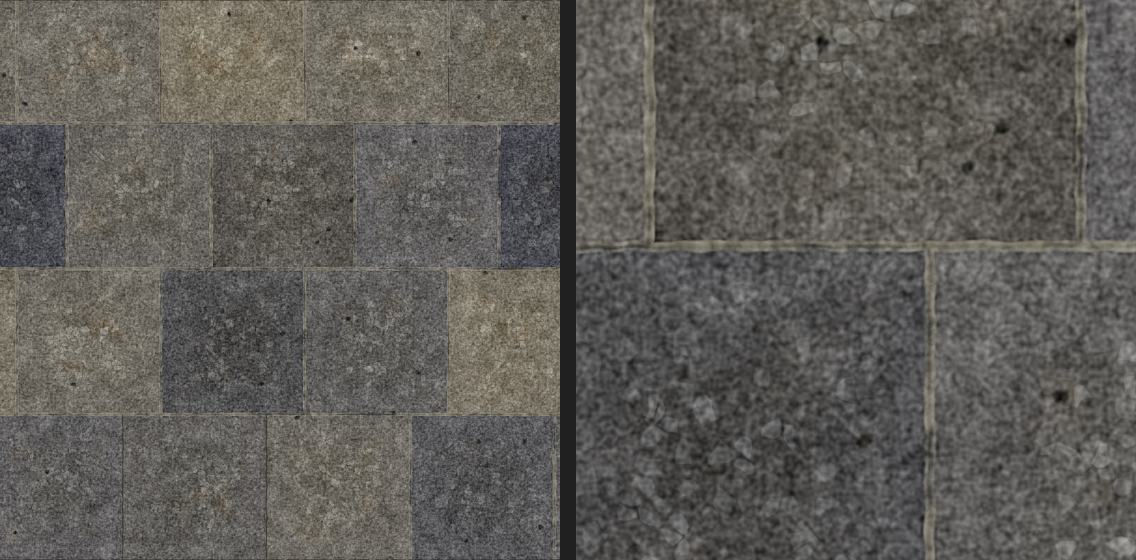
Left: the whole. Right: its middle third, enlarged.
A Shadertoy shader for this texture:

```glsl
// Weathered stone paving: four staggered courses of four slabs, seamless at the borders.
// Wrapped gradient noise gives stain, streak and grain; a cellular pattern gives mineral
// flakes and pits; slab edge distances place the broken pale mortar and dark hairlines.

#define PITCH vec2(0.257, 0.260)
#define JOINT_HALF 0.0031
#define HAIR_HALF 0.0011
#define WOBBLE 0.0016
#define FLAKE_CELLS 84.0
#define PIT_CELLS 26.0
#define GRAIN 0.12
#define STONE vec3(0.402, 0.394, 0.378)
#define WARM_TINT vec3(0.040, 0.022, -0.030)
#define RUST vec3(0.43, 0.36, 0.27)
#define MORTAR vec3(0.56, 0.54, 0.47)
#define SOOT vec3(0.17, 0.165, 0.15)

// Left joint of each course, bottom to top
const float SHIFT[4] = float[4](0.219, 0.030, 0.120, 0.030);

// Lightness and warmth of each slab, four per course
const vec2 TONE[16] = vec2[16](
    vec2(-0.02, 0.1), vec2(0.01, 0.4), vec2(-0.04, -0.3), vec2(-0.02, -0.1),
    vec2(0.02, 0.5), vec2(-0.075, -0.2), vec2(-0.02, 0.0), vec2(0.04, 0.9),
    vec2(0.0, 0.3), vec2(-0.05, 0.25), vec2(-0.01, -0.1), vec2(-0.085, -0.6),
    vec2(0.02, 0.5), vec2(0.045, 1.1), vec2(0.03, 0.7), vec2(0.0, 0.6));

vec2 hash2(vec2 p) {
    vec3 q = fract(p.xyx * vec3(0.1031, 0.1030, 0.0973));
    q += dot(q, q.yzx + 33.33);
    return fract((q.xx + q.yz) * q.zy);
}

// Gradient noise, about -1 to 1, wrapping once per unit
float gradientNoise(vec2 uv, vec2 cells, float seed) {
    vec2 p = uv * cells, i = floor(p), f = fract(p);
    vec2 u = f * f * f * (f * (f * 6.0 - 15.0) + 10.0);
    vec4 n;
    for (int k = 0; k < 4; k++) {
        vec2 corner = vec2(k & 1, k >> 1);
        vec2 slope = hash2(mod(i + corner, cells) + seed) * 2.0 - 1.0;
        n[k] = dot(slope, f - corner);
    }
    return 1.5 * mix(mix(n.x, n.y, u.x), mix(n.z, n.w, u.x), u.y);
}

float fbm(vec2 uv, vec2 cells, float seed) {
    float sum = 0.0, amp = 0.6;
    for (int k = 0; k < 5; k++) {
        sum += amp * gradientNoise(uv, cells, seed + float(k) * 17.3);
        cells *= 2.0;
        amp *= 0.55;
    }
    return sum;
}

// Nearest seed distance, gap to the second nearest, random value of the cell
vec3 cellular(vec2 uv, float cells) {
    vec2 p = uv * cells, i = floor(p);
    float first = 9.0, second = 9.0, id = 0.0;
    for (int k = 0; k < 9; k++) {
        vec2 c = i + vec2(k % 3, k / 3) - 1.0;
        vec2 h = hash2(mod(c, cells) + 5.7);
        float d = length(c + 0.1 + 0.8 * h - p);
        second = min(second, max(first, d));
        if (d < first) { first = d; id = fract(h.x * 7.31 + h.y * 3.77); }
    }
    return vec3(first, second - first, id);
}

float band(float d, float halfWidth, float soft) {
    return 1.0 - smoothstep(halfWidth - soft, halfWidth + soft, d);
}

void mainImage(out vec4 fragColor, in vec2 fragCoord) {
    vec2 uv = fragCoord / iResolution.xy;
    float soft = max(0.0008, 0.7 / iResolution.y);
    vec2 warp = vec2(gradientNoise(uv, vec2(70.0), 1.3), gradientNoise(uv, vec2(70.0), 8.9));

    // Slab lookup; the last column and course are a little shorter
    vec2 p = fract(uv + WOBBLE * warp);
    float row = min(floor(p.y / PITCH.y), 3.0);
    p.x = fract(p.x - SHIFT[int(row)]);
    float col = min(floor(p.x / PITCH.x), 3.0);
    vec2 slab = vec2(col, row);
    vec2 size = mix(PITCH, 1.0 - 3.0 * PITCH, step(2.5, slab));
    vec2 local = p - slab * PITCH;
    vec2 edge = min(local, size - local);
    vec2 tone = TONE[int(row * 4.0 + col)];

    // Stain: cool smooth borders, darker mottled core, rusty patches
    float blotch = fbm(uv, vec2(9.0), 2.1);
    float mottle = fbm(uv, vec2(34.0), 31.7);
    float core = smoothstep(0.01, 0.10, min(edge.x, edge.y) + 0.06 * blotch);
    vec3 color = STONE + tone.x + WARM_TINT * tone.y;
    color += 0.07 * blotch + 0.13 * mottle;
    color += (1.0 - core) * vec3(0.002, 0.002, 0.014) - 0.025 * core * (1.0 - tone.y);
    float rust = smoothstep(0.05, 0.6, fbm(uv, vec2(14.0), 61.3) + 0.15 * tone.y);
    color = mix(color, RUST + 0.12 * mottle, 0.5 * rust * core);

    // Split-face streaks on the top course, level on one slab and slanted on the rest
    bool level = col == 2.0;
    vec2 grainDir = level ? uv : vec2(uv.x - uv.y, uv.x + uv.y);
    float streak = fbm(grainDir, level ? vec2(7.0, 38.0) : vec2(32.0, 7.0), 90.1);
    float split = step(2.5, row) * core * (level ? 1.0 : 0.35);
    color += split * (0.13 * streak + 0.17 * smoothstep(0.2, 0.7, streak));

    // Pale mineral flakes, denser in the core
    vec3 flake = cellular(uv + 0.005 * warp, FLAKE_CELLS);
    float chip = smoothstep(0.05, 0.25, flake.y) * smoothstep(0.45, 1.0, flake.z);
    color += chip * (0.03 + 0.10 * core) * vec3(0.92, 0.96, 1.0);

    // Fine cracks, pits and surface grain
    float crack = 1.0 - smoothstep(0.0, 0.07, abs(fbm(uv, vec2(20.0), 44.9)));
    color -= 0.065 * crack * smoothstep(-0.3, 0.3, mottle);
    vec3 pit = cellular(uv + 0.003 * warp, PIT_CELLS);
    color = mix(color, SOOT, step(0.955, pit.z) * band(pit.x, 0.10, 0.05));
    color += GRAIN * (gradientNoise(uv, vec2(170.0), 12.5) + gradientNoise(uv, vec2(300.0), 77.7));

    // Joints: worn mortar band with bright crumbs, otherwise a dark hairline
    float joint = mod(col + step(0.5 * size.x, local.x), 4.0);
    float thinSide = row < 0.5 && joint < 1.5 ? 0.0 : 1.0;
    float thinBorder = step(0.02, min(uv.y, 1.0 - uv.y));
    float wear = fbm(uv, vec2(11.0), 23.9);
    float crumbs = fbm(uv, vec2(90.0), 52.3);
    vec2 keep = vec2(thinSide, thinBorder) * smoothstep(-0.55, 0.25, wear + 0.6 * crumbs);
    vec2 mortar = keep * vec2(band(edge.x, JOINT_HALF, soft), band(edge.y, JOINT_HALF, soft));
    vec2 hair = (1.0 - 0.8 * keep) * vec2(band(edge.x, HAIR_HALF, soft), band(edge.y, HAIR_HALF, soft));
    float rim = band(abs(min(edge.x, edge.y) - 1.4 * JOINT_HALF), 0.0008, soft);
    color -= 0.07 * rim * smoothstep(-0.2, 0.3, crumbs);
    color = mix(color, MORTAR + 0.22 * crumbs, 0.75 * max(mortar.x, mortar.y));
    color = mix(color, SOOT, 0.7 * max(hair.x, hair.y));

    fragColor = vec4(clamp(color, 0.0, 1.0), 1.0);
}
```
